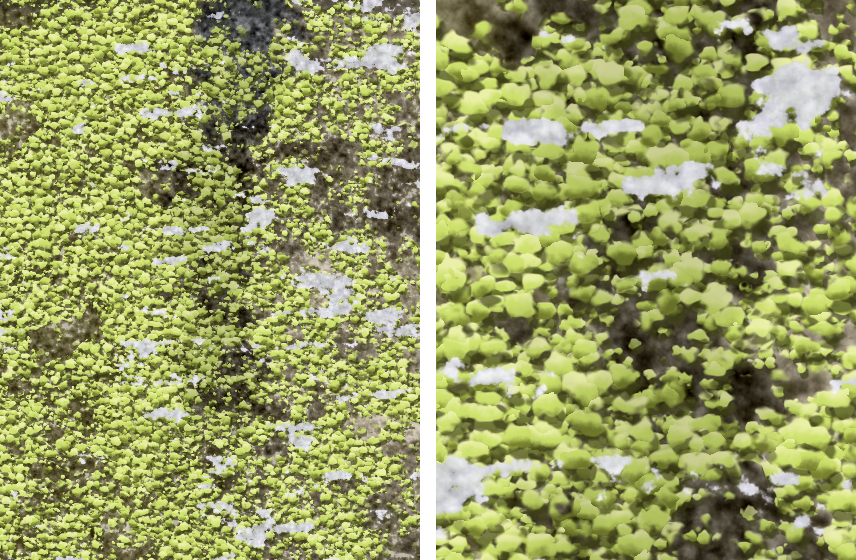
Left: the whole. Right: its middle third, enlarged.
Reproduce this texture procedurally as a Shadertoy shader.

```glsl
float hash(vec2 p) {
    return fract(sin(dot(p, vec2(127.1, 311.7))) * 43758.55);
}

float noise(vec2 p) {
    vec2 cell = floor(p), f = fract(p);
    f = f * f * (3.0 - 2.0 * f);
    return mix(mix(hash(cell), hash(cell + vec2(1, 0)), f.x),
               mix(hash(cell + vec2(0, 1)), hash(cell + vec2(1, 1)), f.x), f.y);
}

float fbm(vec2 p) {
    float sum = 0.0, gain = 0.533;
    for (int i = 0; i < 4; i++) {
        sum += gain * noise(p);
        p = mat2(1.6, 1.2, -1.2, 1.6) * p + 17.3;
        gain *= 0.5;
    }
    return sum;
}

// Ragged blobs of moss: x = cover, y = light from above, z = tone
vec3 clumps(vec2 p, float scale, float density) {
    vec2 g = p * scale + scale;
    float ragged = 0.5 * (noise(g * 2.7) - 0.5);
    vec3 best = vec3(0);
    for (int j = -1; j <= 1; j++)
    for (int i = -1; i <= 1; i++) {
        vec2 cell = floor(g) + vec2(i, j);
        vec2 d = g - cell - vec2(hash(cell), hash(cell + 31.7));
        float radius = 0.3 + 0.32 * hash(cell + 57.1);
        float present = smoothstep(-0.06, 0.06, density - hash(cell + 83.9));
        float body = present * smoothstep(0.12, -0.12, length(d * vec2(0.9, 1.1)) + ragged - radius);
        if (body > best.x) best = vec3(body, 0.5 + 0.5 * d.y / radius, hash(cell + 11.3));
    }
    return best;
}

void mainImage(out vec4 fragColor, in vec2 fragCoord) {
    vec2 p = fragCoord / iResolution.y;
    vec2 warped = p + 0.09 * (vec2(fbm(p * 11.0), fbm(p * 11.0 + 40.0)) - 0.5);
    float broad = fbm(p * 8.0 + 3.0) - 0.5;
    float patches = fbm(p * 30.0 + 9.0) - 0.5;
    float grain = fbm(p * 115.0) - 0.5;

    // Dark damp streak down the middle
    float streakX = 0.375 + 0.07 * smoothstep(0.72, 0.86, warped.y);
    float streak = smoothstep(0.1, 0.035, abs(warped.x - streakX) + 0.12 * patches)
                 * smoothstep(0.16, 0.32, warped.y);

    // Rounded stones standing out of the wall
    float bump = 0.0, relief = 0.0;
    for (int i = 0; i < 8; i++) {
        float n = float(i);
        vec2 centre = vec2(0.75 * fract(n * 0.618 + 0.3), (n + hash(vec2(n, 4.0))) / 8.0);
        float radius = 0.03 + 0.045 * hash(vec2(n, 9.0));
        vec2 d = (warped - centre) / radius;
        float body = smoothstep(1.15, 0.75, length(d * vec2(0.85, 1.1)));
        bump = max(bump, body);
        relief += body * d.y;
    }

    // Bare stone
    vec3 color = mix(vec3(0.38, 0.35, 0.28), vec3(0.67, 0.63, 0.55),
                     smoothstep(-0.25, 0.25, broad + 0.5 * patches + 0.12 * p.x));
    color = mix(color, vec3(0.5, 0.48, 0.3), 0.5 * smoothstep(0.5, 0.2, p.x));
    color += 0.13 * relief + 0.65 * grain + 0.25 * patches;
    float glint = smoothstep(0.08, 0.22, grain + 0.4 * patches + 0.12 * relief);
    color = mix(color, vec3(0.81, 0.78, 0.74), 0.65 * glint);
    vec3 damp = mix(vec3(0.22, 0.2, 0.15), vec3(0.28, 0.29, 0.31), smoothstep(0.7, 0.85, p.y));
    color = mix(color, damp + 0.7 * grain + 0.2 * patches, 0.88 * streak);
    color *= 1.0 - 0.35 * smoothstep(0.95, 1.0, warped.y);

    // Moss, fine blobs below and coarse ones on top, each with a cast shadow
    float density = mix(0.72, 0.42, smoothstep(0.3, 0.58, warped.x));
    density += 1.3 * broad + 1.5 * patches - 0.26 * streak - 0.5 * bump;
    density -= 0.35 * smoothstep(0.93, 1.0, warped.y) + 0.2 * smoothstep(0.6, 0.75, warped.x);
    density = clamp(density, 0.02, 0.85);
    for (int k = 0; k < 3; k++) {
        float scale = 155.0 / (1.0 + 0.55 * float(k));
        vec3 moss = clumps(p, scale, density);
        float shadow = clumps(p + vec2(-0.25, 0.55) / scale, scale, density).x;
        color = mix(color, vec3(0.23, 0.24, 0.08), 0.65 * shadow * (1.0 - moss.x));
        float lit = 0.65 * moss.y + 0.45 * moss.z + 0.5 * grain;
        vec3 leaf = mix(vec3(0.47, 0.51, 0.18), vec3(0.8, 0.88, 0.42), smoothstep(0.12, 0.5, lit));
        leaf = mix(leaf, vec3(0.92, 0.94, 0.66), smoothstep(0.5, 0.88, lit));
        color = mix(color, leaf * (1.0 - 0.14 * streak), moss.x);
    }

    // Pale bluish crust lying on ledges
    float ledge = fbm(p * vec2(13.0, 34.0) + 21.0) + 0.35 * grain + 0.2 * patches;
    ledge += 0.06 * smoothstep(0.25, 0.5, p.x) + 0.06 * relief;
    float crust = smoothstep(0.7, 0.76, ledge);
    color = mix(color, vec3(0.82, 0.82, 0.87) + 0.4 * grain, 0.9 * crust);

    fragColor = vec4(clamp(color, 0.0, 1.0), 1.0);
}
```
